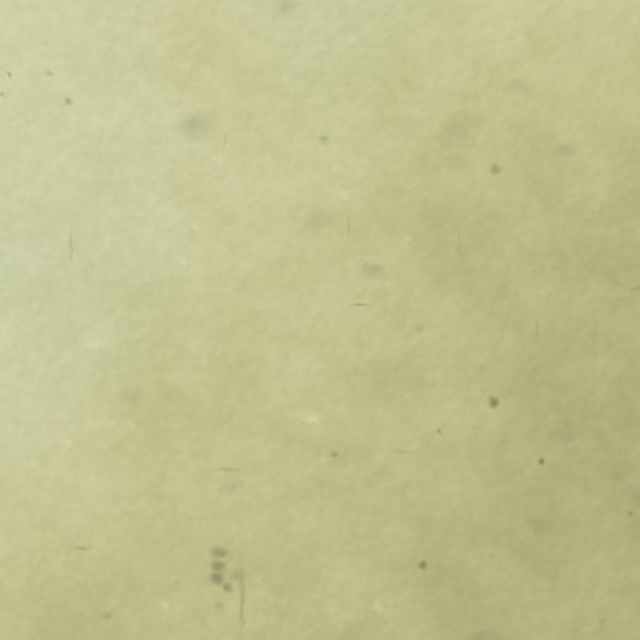
Give the GLSL for this texture, as a WebGL 2 fragment shader.

```glsl
#version 300 es
precision highp float;
precision highp int;
// Aged, pale olive plaster: a soft diagonal fade from cream to khaki with
// cloudy mottling and faint grain, built from layered value noise. Hashed
// loops scatter dark specks, smudges, light flecks and short scratches.

uniform vec2 u_resolution;
out vec4 fragColor;

const vec3 PALE  = vec3(0.800, 0.798, 0.628);
const vec3 MID   = vec3(0.760, 0.752, 0.550);
const vec3 DARK  = vec3(0.700, 0.697, 0.497);
const vec3 GREEN = vec3(0.765, 0.795, 0.640);
const vec3 INK   = vec3(0.230, 0.220, 0.140);
const vec3 SMOKE = vec3(0.470, 0.470, 0.350);
const vec3 CREAM = vec3(0.940, 0.930, 0.770);

// Integer hash giving three values from 0 to 1
vec3 hash3(vec2 cell, int seed) {
    uvec3 v = uvec3(ivec3(ivec2(cell), seed));
    v = v * 1664525u + 1013904223u;
    v.x += v.y * v.z; v.y += v.z * v.x; v.z += v.x * v.y;
    v ^= v >> 16u;
    v.x += v.y * v.z; v.y += v.z * v.x; v.z += v.x * v.y;
    return vec3(v >> 8u) / float(1 << 24);
}

// Smooth value noise from -1 to 1
float noise(vec2 p, int seed) {
    vec2 i = floor(p), f = fract(p);
    f = f * f * f * (f * (f * 6.0 - 15.0) + 10.0);
    float low  = mix(hash3(i, seed).x, hash3(i + vec2(1, 0), seed).x, f.x);
    float high = mix(hash3(i + vec2(0, 1), seed).x, hash3(i + vec2(1, 1), seed).x, f.x);
    return 2.0 * mix(low, high, f.y) - 1.0;
}

mat2 rotation(float angle) {
    float c = cos(angle), s = sin(angle);
    return mat2(c, s, -s, c);
}

// Sum of rotated noise octaves
float fbm(vec2 p, int octaves, int seed) {
    float sum = 0.0, weight = 0.5;
    for (int i = 0; i < octaves; i++) {
        sum += weight * noise(p, seed + i);
        p = rotation(0.6) * p * 2.03;
        weight *= 0.5;
    }
    return sum;
}

// Coverage of soft ellipses scattered over a rectangle
float scatter(vec2 p, int count, vec2 corner, vec2 extent,
              float radius, float stretch, float tilt, int seed) {
    float cover = 0.0;
    for (int i = 0; i < count; i++) {
        vec3 place = hash3(vec2(i, 7), seed);
        vec3 form = hash3(vec2(i, 19), seed);
        vec2 q = rotation(tilt * (2.0 * form.x - 1.0)) * (p - corner - extent * place.xy);
        float size = radius * mix(0.55, 1.1, form.y);
        float d = length(q / vec2(stretch, 1.0)) / size;
        cover = max(cover, mix(0.35, 1.0, form.z) * (1.0 - smoothstep(0.0, 1.0, d)));
    }
    return cover;
}

float glow(vec2 p, vec2 centre, vec2 size) {
    vec2 q = (p - centre) / size;
    return exp(-dot(q, q));
}

// Pale at the upper left, khaki towards the lower right
vec3 wallColor(vec2 p) {
    float tone = 0.17 + dot(p - 0.5, vec2(-1.45, 1.95));
    tone += 0.50 * glow(p, vec2(0.45, 0.02), vec2(0.40, 0.20));
    tone -= 0.50 * glow(p, vec2(0.95, 0.45), vec2(0.25, 0.35));
    tone += 0.80 * fbm(p * 3.2, 4, 11);
    tone += 0.50 * fbm(p * vec2(13.0, 17.0), 3, 23);
    tone = clamp(tone, -1.4, 1.35);
    vec3 color = tone < 0.0 ? mix(MID, DARK, -tone) : mix(MID, PALE, tone);

    float tint = glow(p, vec2(0.04, 0.58), vec2(0.24, 0.22))
               + glow(p, vec2(0.56, 0.98), vec2(0.12, 0.16));
    return mix(color, GREEN, 0.55 * tint * (0.7 + 0.6 * fbm(p * 9.0, 2, 31)));
}

void main() {
    vec2 p = gl_FragCoord.xy / min(u_resolution.x, u_resolution.y);
    vec3 color = wallColor(p);

    // Blurred grain, slightly drawn out along a diagonal
    vec2 g = rotation(-0.6) * p;
    color += 0.012 * noise(g * vec2(65.0, 95.0), 41);
    color += 0.010 * noise(g * vec2(140.0, 180.0), 43);

    // Ragged outlines for all marks
    vec2 q = p + 0.002 * vec2(noise(p * 110.0, 51), noise(p * 110.0, 52));
    vec2 zero = vec2(0.0), whole = vec2(1.0);

    // Broad smudges, small stains and short scratches
    color = mix(color, SMOKE, 0.24 * scatter(q, 14, zero, whole, 0.030, 1.6, 0.6, 61));
    color = mix(color, SMOKE, 0.45 * scatter(q, 12, zero, whole, 0.011, 1.2, 1.5, 62));
    color = mix(color, SMOKE, 0.42 * scatter(q, 5, zero, whole, 0.007, 4.5, 0.3, 63));
    color = mix(color, SMOKE, 0.22 * scatter(q, 6, zero, whole, 0.045, 0.09, 0.1, 64));

    // A worn patch low on the wall, with a thin upright streak
    color = mix(color, SMOKE, 0.65 * scatter(q, 8, vec2(0.335, 0.03), vec2(0.035, 0.11), 0.016, 1.3, 0.5, 65));
    color = mix(color, SMOKE, 0.30 * glow(q, vec2(0.378, 0.06), vec2(0.004, 0.045)));

    // Dark specks and chipped light flecks
    color = mix(color, INK, 0.95 * scatter(q, 3, vec2(0.3, 0.1), vec2(0.65, 0.5), 0.014, 1.0, 1.0, 66));
    color = mix(color, CREAM, 0.25 * scatter(q, 30, zero, whole, 0.011, 1.4, 1.5, 67));
    color = mix(color, CREAM, 0.95 * scatter(q, 1, vec2(0.4, 0.27), vec2(0.1), 0.013, 1.5, 0.5, 68));

    fragColor = vec4(clamp(color, 0.0, 1.0), 1.0);
}
```
